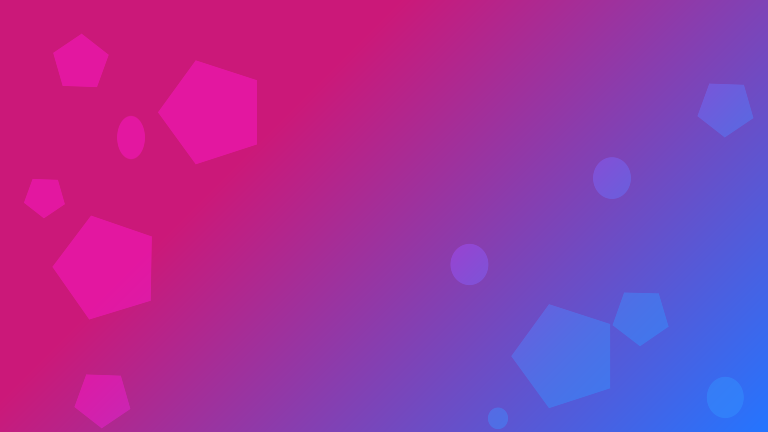
A Shadertoy shader for this background:

```glsl
const float TAU = 6.2831853;
const vec2 GRID = vec2(16.0, 9.0);
const vec3 CRIMSON = vec3(0.798, 0.095, 0.473);
const vec3 AZURE = vec3(0.14, 0.458, 1.0);
const vec3 HOT_PINK = vec3(1.0, 0.085, 0.82);
const vec3 SKY = vec3(0.2, 0.58, 1.25);
const float OPACITY = 0.45;

// Pentagons: centre, circumradius, angle of one corner in degrees
const vec4 PENTAGONS[8] = vec4[8](
    vec4(1.68, 7.69, 0.61, 88.0),
    vec4(4.43, 6.66, 1.14, 180.0),
    vec4(2.23, 3.42, 1.14, 179.0),
    vec4(0.93, 4.90, 0.45, 268.0),
    vec4(2.14, 0.69, 0.615, 268.0),
    vec4(15.12, 6.75, 0.615, 268.0),
    vec4(13.35, 2.40, 0.615, 268.5),
    vec4(11.79, 1.58, 1.14, 180.0));

// Ellipses: centre, radii
const vec4 ELLIPSES[5] = vec4[5](
    vec4(2.73, 6.135, 0.29, 0.45),
    vec4(12.75, 5.29, 0.395, 0.435),
    vec4(9.78, 3.49, 0.395, 0.43),
    vec4(15.11, 0.72, 0.385, 0.43),
    vec4(10.375, 0.285, 0.21, 0.225));

float pentagonDistance(vec2 p, float radius, float cornerAngle) {
    float sector = TAU / 5.0;
    float angle = atan(p.y, p.x) - cornerAngle;
    float folded = mod(angle, sector) - 0.5 * sector;
    return length(p) * cos(folded) - radius * cos(0.5 * sector);
}

float ellipseDistance(vec2 p, vec2 radii) {
    return (length(p / radii) - 1.0) * min(radii.x, radii.y);
}

float coverage(float dist, float pixel) {
    return 1.0 - smoothstep(-0.5 * pixel, 0.5 * pixel, dist);
}

vec3 backdrop(float blend) {
    return mix(CRIMSON, AZURE, clamp(blend, 0.0, 1.0));
}

// Overlay colour shifts from pink to sky along the same diagonal
vec3 overlayTint(float blend) {
    return min(mix(HOT_PINK, SKY, smoothstep(0.05, 0.75, blend)), 1.0);
}

void mainImage(out vec4 fragColor, in vec2 fragCoord) {
    vec2 p = fragCoord / iResolution.xy * GRID;
    float pixel = GRID.y / iResolution.y;

    // Diagonal gradient, flat over its first third
    float diagonal = (p.x + GRID.y - p.y) / (GRID.x + GRID.y);
    float blend = (diagonal - 1.0 / 3.0) * 1.5;
    vec3 color = backdrop(blend);
    vec3 tint = overlayTint(blend);

    // Translucent shapes
    for (int i = 0; i < PENTAGONS.length(); i++) {
        vec4 shape = PENTAGONS[i];
        float dist = pentagonDistance(p - shape.xy, shape.z, radians(shape.w));
        color = mix(color, tint, OPACITY * coverage(dist, pixel));
    }
    for (int i = 0; i < ELLIPSES.length(); i++) {
        vec4 shape = ELLIPSES[i];
        float dist = ellipseDistance(p - shape.xy, shape.zw);
        color = mix(color, tint, OPACITY * coverage(dist, pixel));
    }

    fragColor = vec4(color, 1.0);
}
```
